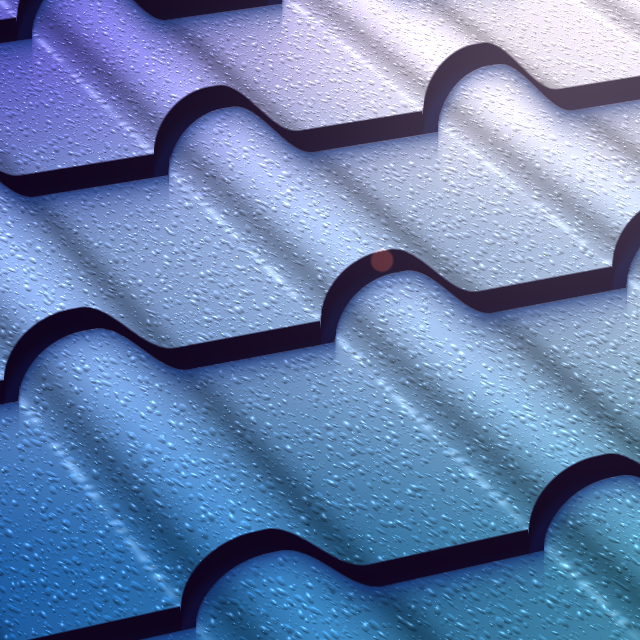
Write a WebGL 2 fragment shader that draws this texture.

```glsl
#version 300 es
precision highp float;

uniform vec2 u_resolution;
out vec4 fragColor;

// Perspective lattice of tiles, y pointing down
const vec2 CENTER = vec2(0.501, 0.501);
const vec2 ACROSS = vec2(0.495, -0.068);
const vec2 DOWN = vec2(0.234, 0.234);
const vec2 TILT = vec2(0.041, -0.111);
const float ARCH_HEIGHT = 0.091;
const vec2 LIP_SHIFT = vec2(0.023, 0.034);

const vec3 LIP = vec3(0.055, 0.015, 0.11);
const vec3 NAVY = vec3(0.06, 0.09, 0.30);
const vec3 SHADOW_BLUE = vec3(0.07, 0.18, 0.44);
const vec3 GLOW = vec3(0.95, 0.87, 0.92);

vec2 hash2(vec2 p) {
  vec2 q = vec2(dot(p, vec2(127.1, 311.7)), dot(p, vec2(269.5, 183.3)));
  return fract(sin(q) * 43758.55);
}

float bump(float x, float width) {
  return exp(-x * x / (width * width));
}

vec2 toLattice(vec2 p) {
  mat2 basis = mat2(ACROSS - TILT.x * p, DOWN - TILT.y * p);
  return inverse(basis) * (p - CENTER);
}

// Steep rise on the left, gentle fall on the right
float archProfile(float u) {
  float rise = sqrt(max(0.0, 1.0 - pow(1.0 - min(u / 0.2, 1.0), 2.0)));
  return rise * (1.0 - smoothstep(0.23, 0.53, u));
}

// Signed vertical distance below the eave of one row
float belowEave(vec2 p, float row) {
  float i = (p.x * (1.0 + TILT.y * row) - CENTER.x - DOWN.x * row) / (ACROSS.x - TILT.x * p.x);
  float y = (CENTER.y + ACROSS.y * i + DOWN.y * row) / (1.0 + TILT.x * i + TILT.y * row);
  return p.y - y + ARCH_HEIGHT * archProfile(fract(i));
}

float coverage(float d) {
  return clamp(0.5 + d / max(fwidth(d) * 1.6, 0.0015), 0.0, 1.0);
}

// Cellular droplets: x is relief shading, y is a small glint
vec2 droplets(vec2 q, float density) {
  q += 0.16 * sin(q.yx * 2.3 + 1.7 * sin(q * 0.9));
  vec2 cell = floor(q);
  vec2 result = vec2(0.0);
  for (int y = -1; y <= 1; y++) {
    for (int x = -1; x <= 1; x++) {
      vec2 id = cell + vec2(x, y);
      vec2 rnd = hash2(id);
      vec2 size = hash2(id + 41.0);
      float radius = mix(0.2, 0.48, size.x) * step(size.y, density);
      vec2 offset = (q - id - 0.15 - 0.7 * rnd) / max(radius, 0.01);
      float mask = 1.0 - smoothstep(0.6, 1.15, length(offset));
      float relief = dot(offset, vec2(0.55, -0.83));
      result.x += mask * relief;
      result.y += bump(length(offset - vec2(0.3, -0.45)), 0.32) * step(0.6, rnd.x) * mask;
    }
  }
  return result;
}

// Broad colour drift from indigo and white to blue and teal
vec3 sheetColor(vec2 p) {
  vec3 top = mix(vec3(0.36, 0.35, 0.74), vec3(0.94, 0.92, 0.98), smoothstep(0.0, 0.8, p.x));
  vec3 middle = mix(vec3(0.47, 0.58, 0.79), vec3(0.60, 0.70, 0.82), p.x);
  vec3 bottom = mix(vec3(0.12, 0.36, 0.63), vec3(0.23, 0.48, 0.60), p.x);
  vec3 upper = mix(top, middle, smoothstep(0.05, 0.42, p.y));
  return mix(upper, bottom, smoothstep(0.40, 0.95, p.y));
}

// Light across one tile: dark foot, bright crown, dark far side
float tileLight(float u) {
  float foot = bump(u - 0.10, 0.055);
  float crown = bump(u - 0.29, 0.11);
  float farSide = bump(u - 0.50, 0.055);
  return 0.19 * crown - 0.20 * foot - 0.24 * farSide + 0.05 * smoothstep(0.55, 0.95, u);
}

void main() {
  vec2 p = gl_FragCoord.xy / u_resolution;
  p.y = 1.0 - p.y;
  vec2 uv = toLattice(p);
  float u = fract(uv.x);

  // Wet painted sheet
  vec2 large = droplets(uv * vec2(40.0, 23.0), 0.8);
  vec2 fine = droplets(uv * vec2(74.0, 43.0) + 17.0, 0.6);
  float creaseDistance = abs(u - 0.5) - 0.5;
  float crease = bump(creaseDistance, 0.016) * (0.55 + 0.45 * sin(uv.y * 91.0 + 3.0 * sin(uv.y * 37.0)));
  vec3 color = sheetColor(p);
  color *= 1.0 + 1.15 * tileLight(u);
  color += 0.12 * tileLight(u);
  color *= 1.0 + 0.50 * large.x + 0.28 * fine.x;
  color += vec3(0.85, 0.93, 1.0) * (0.32 * large.y + 0.20 * fine.y + 0.28 * crease);

  // Eaves with their cast shadows
  for (int r = -3; r <= 2; r++) {
    float row = float(r);
    float front = belowEave(p, row);
    float back = belowEave(p - LIP_SHIFT, row);
    float shade = exp(-max(back, 0.0) / 0.022) * coverage(back);
    color = mix(color, SHADOW_BLUE, 0.85 * shade);
    vec3 lip = mix(LIP, NAVY, 0.45 * smoothstep(0.022, 0.06, front));
    color = mix(color, lip, coverage(front) * (1.0 - coverage(back)));
  }

  // Hazy light and one faint lens spot
  float haze = exp(-4.5 * dot(p - vec2(0.92, 0.06), p - vec2(0.92, 0.06)));
  color = mix(color, GLOW, 0.30 * haze);
  float spot = 1.0 - smoothstep(0.015, 0.020, length(p - vec2(0.597, 0.407)));
  color += vec3(0.22, 0.09, 0.05) * spot;

  fragColor = vec4(clamp(color, 0.0, 1.0), 1.0);
}
```
